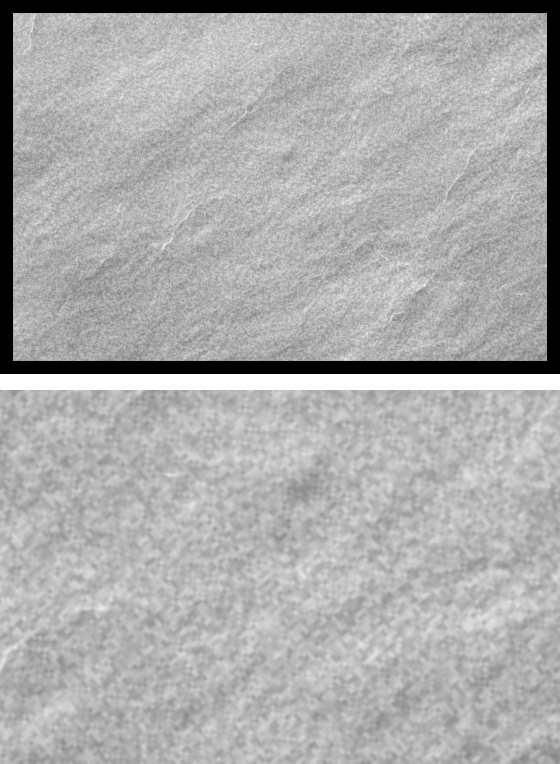
Top: the whole. Bottom: its middle third, enlarged.
Write a WebGL 1 fragment shader that draws this texture.

```glsl
precision highp float;
// Pale grey slate with fine grain, wrinkled relief and bright diagonal veins in a black frame.
uniform vec2 u_resolution;

const float MEAN_GREY = 0.702;
const float FRAME_WIDTH = 0.0351;
const float GRAIN_FREQUENCY = 270.0;
const vec2 TO_LIGHT = vec2(-0.0035, 0.005);
const int RIDGE_COUNT = 6;
const int VEIN_COUNT = 22;

float hash(vec2 p) {
  return fract(sin(dot(p, vec2(127.1, 311.7))) * 43758.5453);
}

float noise(vec2 p) {
  vec2 cell = floor(p);
  vec2 f = fract(p);
  f = f * f * (3.0 - 2.0 * f);
  float low = mix(hash(cell), hash(cell + vec2(1.0, 0.0)), f.x);
  float high = mix(hash(cell + vec2(0.0, 1.0)), hash(cell + 1.0), f.x);
  return mix(low, high, f.y);
}

float fbm(vec2 p) {
  float sum = 0.0;
  float amplitude = 0.5;
  for (int i = 0; i < 5; i++) {
    sum += amplitude * (noise(p) - 0.5);
    p = p * 2.03 + vec2(17.3, 9.1);
    amplitude *= 0.5;
  }
  return sum;
}

vec2 rotate(vec2 p, float angle) {
  float c = cos(angle);
  float s = sin(angle);
  return vec2(c * p.x + s * p.y, c * p.y - s * p.x);
}

// Stone height: warped noise, drawn out along a shallow diagonal.
float stoneHeight(vec2 p) {
  vec2 q = rotate(p, 0.5) * vec2(0.7, 1.25);
  q += 0.05 * vec2(noise(p * 9.0), noise(p * 9.0 + 40.0));
  return fbm(q * 12.0);
}

// Wandering path: x is the signed distance to it, y fades out at its ends.
vec2 path(vec2 p, vec2 centre, float angle, float halfLength, float seed) {
  vec2 q = rotate(p - centre, angle);
  q.y += 0.05 * (noise(vec2(q.x * 9.0, seed)) - 0.5);
  q.y += 0.014 * (noise(vec2(q.x * 45.0, seed + 5.0)) - 0.5);
  float fade = 1.0 - smoothstep(0.3, 1.0, abs(q.x) / halfLength);
  return vec2(q.y, fade);
}

float thinLine(float dist, float width) {
  return exp(-dist * dist / (width * width));
}

// Long creases: a bright lip with a shaded slope on the lower side.
float ridges(vec2 p, float aspect, float pixel) {
  float sum = 0.0;
  float broken = smoothstep(0.25, 0.7, noise(p * 22.0 + 3.0));
  for (int i = 0; i < RIDGE_COUNT; i++) {
    float n = float(i);
    vec2 centre = fract(vec2(0.34, 0.40) + n * vec2(0.37, 0.78)) * vec2(aspect, 1.0);
    float angle = mix(0.6, 0.95, hash(vec2(n, 2.0)));
    float halfLength = mix(0.13, 0.27, hash(vec2(n, 7.0)));
    vec2 crease = path(p, centre, angle, halfLength, n * 13.0);
    float lip = 0.15 * broken * thinLine(crease.x, max(0.0028, 0.8 * pixel));
    float upper = smoothstep(-0.003, 0.003, crease.x);
    float slope = mix(-0.055, 0.025, upper) * exp(-abs(crease.x) / 0.03);
    sum += crease.y * (lip + slope);
  }
  return sum;
}

// Short, faint veins scattered in many directions.
float veins(vec2 p, float aspect, float pixel) {
  float sum = 0.0;
  float broken = smoothstep(0.2, 0.65, noise(p * 40.0 + 8.0));
  for (int i = 0; i < VEIN_COUNT; i++) {
    float n = float(i);
    vec2 centre = fract(vec2(0.15, 0.62) + n * vec2(0.755, 0.57)) * vec2(aspect, 1.0);
    float angle = mix(-0.4, 1.35, hash(vec2(n, 21.0)));
    float halfLength = mix(0.03, 0.12, hash(vec2(n, 33.0)));
    float strength = mix(0.06, 0.17, hash(vec2(n, 45.0)));
    vec2 vein = path(p, centre, angle, halfLength, n * 7.0 + 100.0);
    sum += strength * broken * vein.y * thinLine(vein.x, max(0.0024, 0.75 * pixel));
  }
  return sum;
}

float grain(vec2 p) {
  float fine = noise(rotate(p, 0.7) * GRAIN_FREQUENCY) - 0.5;
  float coarse = noise(rotate(p, 0.3) * GRAIN_FREQUENCY * 0.6 + 60.0) - 0.5;
  return 0.155 * fine + 0.085 * coarse;
}

float frameMask(vec2 p, float aspect, float pixel) {
  vec2 inset = min(p, vec2(aspect, 1.0) - p) - FRAME_WIDTH;
  return smoothstep(-0.5 * pixel, 0.5 * pixel, min(inset.x, inset.y));
}

void main() {
  vec2 p = gl_FragCoord.xy / u_resolution.y;
  float aspect = u_resolution.x / u_resolution.y;
  float pixel = 1.0 / u_resolution.y;

  float roughness = mix(0.4, 1.3, noise(p * 3.5 + 11.0));
  float relief = stoneHeight(p) - stoneHeight(p + TO_LIGHT);
  float mottle = fbm(rotate(p, 0.5) * vec2(3.0, 6.5) + 30.0);
  float daylight = 0.05 * (p.y - 0.5) + 0.015 * (p.x / aspect - 0.5);

  float grey = MEAN_GREY + daylight + 0.2 * mottle + 0.85 * roughness * relief;
  grey += ridges(p, aspect, pixel) + veins(p, aspect, pixel) + grain(p);
  gl_FragColor = vec4(vec3(grey * frameMask(p, aspect, pixel)), 1.0);
}
```
